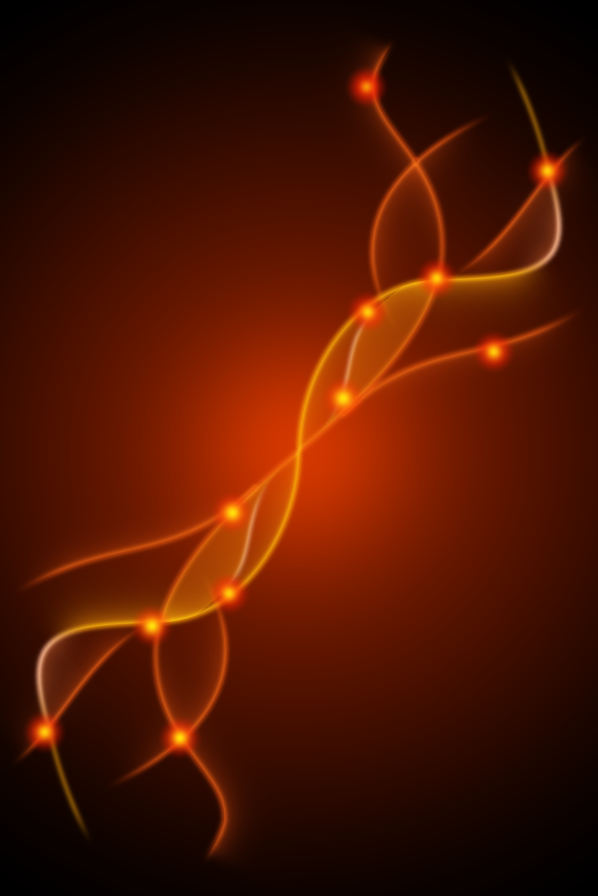
Write a WebGL 2 fragment shader that draws this background.

```glsl
#version 300 es
precision highp float;
uniform vec2 u_resolution;
out vec4 fragColor;

const float VIEW_HEIGHT = 7.68;
const vec3 EMBER = vec3(0.86, 0.28, 0.06);
const vec3 GOLD = vec3(0.84, 0.50, 0.03);
const vec3 OLIVE = vec3(0.55, 0.36, 0.03);
const vec3 BLUSH = vec3(0.98, 0.68, 0.54);

// Glowing beads: position and core strength
const vec3 BEADS[11] = vec3[11](
  vec3(0.58, 3.12, 0.6), vec3(2.13, 2.40, 0.9), vec3(1.18, 1.48, 0.9),
  vec3(0.59, 1.19, 0.9), vec3(0.38, 0.45, 1.5), vec3(1.67, 0.85, 0.9),
  vec3(-0.57, -0.53, 1.3), vec3(-0.60, -1.22, 0.9), vec3(-1.26, -1.50, 1.2),
  vec3(-2.18, -2.41, 0.9), vec3(-1.02, -2.46, 1.0));

vec2 bezier(vec2 a, vec2 b, vec2 c, vec2 d, float t) {
  float u = 1.0 - t;
  return u * u * u * a + 3.0 * u * t * (u * b + t * c) + t * t * t * d;
}

// Signed distance (positive on the left) and position along the curve
vec2 curve(vec2 p, vec2 a, vec2 b, vec2 c, vec2 d) {
  const int STEPS = 26;
  vec2 best = vec2(100.0, 0.0);
  vec2 from = a;
  for (int i = 1; i <= STEPS; i++) {
    vec2 to = bezier(a, b, c, d, float(i) / float(STEPS));
    vec2 e = to - from, v = p - from;
    float h = clamp(dot(v, e) / dot(e, e), 0.0, 1.0);
    float dist = length(v - e * h);
    if (dist < abs(best.x)) {
      float side = e.x * v.y - e.y * v.x < 0.0 ? -1.0 : 1.0;
      best = vec2(side * dist, (float(i - 1) + h) / float(STEPS));
    }
    from = to;
  }
  return best;
}

vec2 nearer(vec2 a, vec2 b) { return abs(a.x) < abs(b.x) ? a : b; }

vec3 screen(vec3 base, vec3 light) { return base + light * (1.0 - base); }

float line(float d, float width) { return exp(-d * d / (width * width)); }

// Soft light on the positive side only
float veil(float d, float width, float pixel) {
  return smoothstep(-pixel, pixel, d) * exp(-abs(d) / width);
}

float span(float t, float a, float b, float soft) {
  return smoothstep(a, a + soft, t) * (1.0 - smoothstep(b - soft, b, t));
}

vec3 background(float r) {
  float red = 0.45 * (1.0 - smoothstep(0.5, 4.7, r)) + 0.38 * exp(-r * r / 0.9);
  return vec3(red, red * (0.19 + 0.09 * red), 0.0);
}

vec3 ribbons(vec3 col, vec2 p, float pixel) {
  // Two long chains cross to form the central lens
  vec2 stem = curve(p, vec2(0), vec2(0.6, 0.5), vec2(1.23, 1.1), vec2(1.23, 1.76));
  stem = nearer(stem, vec2(0, 1) + curve(p, vec2(1.23, 1.76), vec2(1.23, 2.5), vec2(0.62, 2.75), vec2(0.64, 3.16)));
  stem = nearer(stem, vec2(0, 2) + curve(p, vec2(0.64, 3.16), vec2(0.66, 3.3), vec2(0.76, 3.42), vec2(0.83, 3.56)));
  vec2 sweep = curve(p, vec2(1.77, 3.39), vec2(1.92, 3.1), vec2(2.05, 2.8), vec2(2.14, 2.39));
  sweep = nearer(sweep, vec2(0, 1) + curve(p, vec2(2.14, 2.39), vec2(2.4, 1.55), vec2(2.1, 1.5), vec2(1.19, 1.47)));
  sweep = nearer(sweep, vec2(0, 2) + curve(p, vec2(1.19, 1.47), vec2(0.5, 1.45), vec2(0.0, 0.7), vec2(0)));
  // Side strands
  vec2 loop = curve(p, vec2(1.69, 2.9), vec2(1.0, 2.6), vec2(0.2, 2.0), vec2(0.89, 0.95));
  vec2 leaf = curve(p, vec2(2.49, 2.7), vec2(2.1, 2.5), vec2(1.85, 1.75), vec2(1.25, 1.47));
  vec2 branch = curve(p, vec2(2.47, 1.24), vec2(1.6, 0.7), vec2(1.1, 1.0), vec2(0.38, 0.32));
  vec2 fold = curve(p, vec2(0.74, 1.29), vec2(0.3, 0.95), vec2(0.55, 0.6), vec2(0.2, 0.2));

  // Lens fill, brighter beyond the inner fold
  float lens = smoothstep(-pixel, pixel, stem.x) * smoothstep(-pixel, pixel, sweep.x);
  float bright = smoothstep(-pixel, pixel, fold.x);
  float fill = lens * mix(0.16, 0.48 + 0.22 * exp(-abs(fold.x) / 0.15), bright);
  col = mix(col, vec3(0.80, 0.37, 0.02), fill * smoothstep(0.0, 0.5, length(p)));

  // Veils
  float gold = veil(sweep.x, 0.13, pixel) * span(sweep.y, 1.45, 2.25, 0.3);
  float blush = veil(-sweep.x, 0.14, pixel) * span(sweep.y, 0.95, 1.75, 0.3);
  col = screen(col, GOLD * (0.75 * gold + 0.4 * lens * exp(-abs(sweep.x) / 0.1)));
  col = screen(col, mix(EMBER, BLUSH, 0.35) * 0.5 * blush);
  float soft = veil(stem.x, 0.11, pixel) * span(stem.y, 0.85, 2.9, 0.4);
  soft += veil(loop.x, 0.13, pixel) * span(loop.y, 0.05, 0.95, 0.3);
  soft += veil(leaf.x, 0.12, pixel) * span(leaf.y, 0.05, 0.98, 0.25);
  soft += 0.8 * veil(branch.x, 0.10, pixel) * span(branch.y, 0.0, 1.0, 0.25);
  col = screen(col, EMBER * 0.45 * soft);

  // Bright edges that fade toward the tips
  float edge = line(stem.x, 0.03) * (1.0 - smoothstep(2.2, 3.0, stem.y));
  edge += line(loop.x, 0.027) * span(loop.y, 0.0, 1.0, 0.25);
  edge += line(leaf.x, 0.025) * span(leaf.y, 0.0, 1.0, 0.3);
  edge += line(branch.x, 0.03) * smoothstep(0.0, 0.2, branch.y);
  col = screen(col, EMBER * 0.6 * min(edge, 1.3));
  vec3 tint = mix(OLIVE, BLUSH, smoothstep(0.9, 1.25, sweep.y));
  tint = mix(tint, GOLD, smoothstep(1.4, 1.75, sweep.y));
  col = screen(col, tint * 0.75 * line(sweep.x, 0.028) * smoothstep(0.0, 0.4, sweep.y));
  return screen(col, BLUSH * 0.5 * line(fold.x, 0.024) * span(fold.y, 0.0, 1.0, 0.35));
}

vec3 bead(vec3 col, vec2 offset, float strength) {
  float r = length(offset);
  float halo = 1.0 - smoothstep(0.02, 0.2, r);
  col = mix(col, vec3(1.0, 0.10, 0.02), 0.85 * halo);
  float core = exp(-r * r / (0.0042 * strength));
  return mix(col, vec3(1.0, 0.88, 0.05), core * min(strength, 1.0));
}

void main() {
  float pixel = VIEW_HEIGHT / u_resolution.y;
  vec2 p = (gl_FragCoord.xy - 0.5 * u_resolution) * pixel + vec2(0.0, 0.025);
  vec3 col = background(length(p));
  // Half-turn symmetry
  vec2 folded = p.x + p.y < 0.0 ? -p : p;
  col = ribbons(col, folded, pixel);
  for (int i = 0; i < 11; i++) col = bead(col, p - BEADS[i].xy, BEADS[i].z);
  fragColor = vec4(col, 1.0);
}
```
